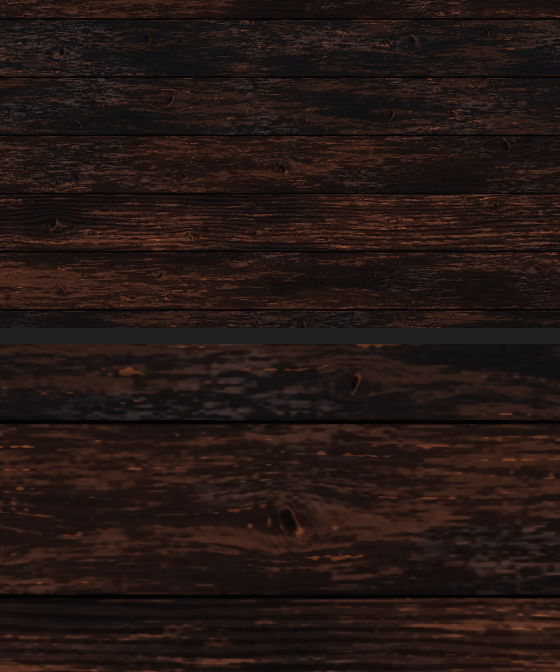
Top: the whole. Bottom: its middle third, enlarged.
Write a Shadertoy shader that draws this texture.

```glsl
// Charred timber wall: wide horizontal planks split by thin black seams.
// Stretched noise makes crisp fibres, which bend around scattered knots;
// each plank has its own warmth, worn rust flecks and ashy scuffs.

const float PITCH = 0.1773;        // plank height, canvas height = 1
const float FIRST_SEAM = 0.0555;   // height of the lowest seam
const float SEAM_HALF = 0.0019;
const float KNOT_SPACING = 0.34;

const vec3 CHAR_COLD = vec3(0.066, 0.066, 0.074);
const vec3 CHAR_WARM = vec3(0.080, 0.058, 0.056);
const vec3 BURNT_BROWN = vec3(0.185, 0.098, 0.072);
const vec3 RUST = vec3(0.350, 0.195, 0.135);
const vec3 ASH = vec3(0.300, 0.235, 0.225);
const vec3 AMBER = vec3(0.500, 0.260, 0.140);
const vec3 SEAM_BLACK = vec3(0.012, 0.010, 0.012);

float hash(vec2 p) {
    vec3 q = fract(vec3(p.xyx) * 0.1031);
    q += dot(q, q.yzx + 33.33);
    return fract((q.x + q.y) * q.z);
}

float noise(vec2 p) {
    vec2 i = floor(p), f = fract(p);
    f = f * f * (3.0 - 2.0 * f);
    float low = mix(hash(i), hash(i + vec2(1, 0)), f.x);
    float high = mix(hash(i + vec2(0, 1)), hash(i + vec2(1, 1)), f.x);
    return mix(low, high, f.y);
}

float fbm(vec2 p) {
    float sum = 0.0, weight = 0.533;
    for (int i = 0; i < 4; i++) {
        sum += weight * noise(p);
        p = p * 2.03 + 17.1;
        weight *= 0.5;
    }
    return sum;
}

// Warm planks sit low on the wall, cold charred ones above them
float plankWarmth(float id) {
    float offset = (id - 0.8) / 1.5;
    return 0.16 + 0.74 * exp(-offset * offset) + 0.35 * step(4.5, id);
}

// Returns bent grain height (x), knot darkness (y) and glowing rim (z)
vec3 knotField(vec2 p, float id) {
    vec3 field = vec3(p.y, 0.0, 0.0);
    float cell = floor(p.x / KNOT_SPACING);
    for (float k = -1.0; k <= 1.0; k++) {
        vec2 seed = vec2(cell + k + 31.0, id * 7.0 + 53.0);
        float pick = hash(seed + 3.7);
        vec2 center = vec2((cell + k + 0.15 + 0.7 * hash(seed)) * KNOT_SPACING,
                           (hash(seed + 9.2) - 0.5) * 0.7 * PITCH);
        vec2 d = p - center;
        float size = mix(0.004, 0.017, pick);
        vec2 spread = d / (size * vec2(3.8, 2.3));
        field.x -= 0.8 * d.y * exp(-dot(spread, spread));

        // Slanted, ragged ellipse with growth rings
        float angle = (hash(seed + 5.1) - 0.5) * 1.8;
        float c = cos(angle), s = sin(angle);
        vec2 e = vec2(c * d.x + s * d.y, c * d.y - s * d.x);
        float r = length(e / vec2(0.62, 1.35)) / size;
        r += 0.9 * (fbm(d * 90.0 + seed) - 0.5);
        float ring = smoothstep(0.2, 0.8, 0.5 + 0.5 * cos(r * 10.0));
        float core = 1.0 - smoothstep(0.4, 0.8, r);
        field.y = max(field.y, max(core, ring * exp(-r * 0.9)));
        float side = smoothstep(-0.4, 0.6, e.x / size);
        field.z = max(field.z, exp(-pow((r - 0.95) * 5.0, 2.0)) * side);
    }
    return field;
}

vec3 plankColor(vec2 p, float id) {
    float warmth = plankWarmth(id);
    vec3 knot = knotField(p, id);
    float seed = id * 13.7 + 40.0;
    float v = knot.x + 0.008 * (noise(vec2(p.x * 5.0, seed)) - 0.5);

    // Grain from broad burn patches down to fine fibres
    float burn = fbm(vec2(p.x * 2.8 + seed, v * 13.0 + seed));
    float grain = fbm(vec2(p.x * 7.0 + seed, v * 95.0 + seed));
    float fibre = noise(vec2(p.x * 42.0 + seed, v * 290.0 + seed));
    float speck = noise(vec2(p.x * 150.0 - seed, v * 310.0 - seed));
    float sway = 3.0 * fbm(vec2(p.x * 2.2 + seed, v * 9.0));
    float contour = 0.5 + 0.5 * sin(6.2832 * (v * 75.0 + sway));
    float figured = exp(-3.0 * (id - 1.0) * (id - 1.0));

    vec3 base = mix(CHAR_COLD, CHAR_WARM, smoothstep(0.15, 0.5, warmth));
    float brown = (0.12 + 0.75 * warmth) * smoothstep(0.28, 0.68, burn) + 0.5 * (grain - 0.5);
    vec3 color = mix(base, BURNT_BROWN, clamp(brown, 0.0, 1.0));

    // Rust where the char is worn away, grey scuffs on cold planks
    float wear = 0.55 * grain + 0.22 * fibre + 0.13 * speck + 0.5 * burn;
    color = mix(color, RUST, smoothstep(0.71, 0.88, wear) * (0.18 + 0.5 * warmth));
    float scuff = smoothstep(0.48, 0.72, fbm(vec2(p.x * 4.0 - seed, p.y * 13.0 + seed)));
    float dust = smoothstep(0.35, 0.8, 0.5 * fibre + 0.5 * speck);
    color = mix(color, ASH, scuff * dust * (0.5 - 0.3 * warmth));

    float dash = 0.75 * noise(vec2(p.x * 16.0 - seed, v * 210.0 - seed)) + 0.25 * speck;
    color = mix(color, AMBER, smoothstep(0.78, 0.88, dash) * smoothstep(0.4, 0.65, burn) * 0.6);
    color *= 0.77 + 0.26 * fibre + 0.2 * speck;
    color *= mix(1.0, 0.55 + 0.85 * smoothstep(0.1, 0.7, contour), 0.06 + 0.5 * figured);

    color = mix(color, CHAR_WARM * 0.55, knot.y * 0.85);
    return mix(color, mix(RUST, AMBER, speck), knot.z * (0.2 + 0.6 * grain));
}

void mainImage(out vec4 fragColor, in vec2 fragCoord) {
    vec2 uv = fragCoord / iResolution.y;
    float row = (uv.y - FIRST_SEAM) / PITCH;
    float id = floor(row), local = row - id;
    vec3 color = plankColor(vec2(uv.x, (local - 0.5) * PITCH), id);

    // Seam: shaded edges, a broken lit lip below, then the black gap
    float gap = min(local, 1.0 - local) * PITCH;
    float lipDistance = ((1.0 - local) * PITCH - 0.0045) / 0.0015;
    float lip = exp(-lipDistance * lipDistance);
    color *= mix(0.7, 1.0, smoothstep(0.0, 0.008, gap));
    color = mix(color, RUST, lip * 0.6 * smoothstep(0.5, 0.75, fbm(vec2(uv.x * 18.0, id + 60.0))));
    float halfWidth = SEAM_HALF * (0.75 + 0.5 * noise(vec2(uv.x * 30.0, floor(row + 0.5))));
    float edge = 0.5 / iResolution.y;
    color = mix(SEAM_BLACK, color, smoothstep(halfWidth - edge, halfWidth + edge, gap));

    fragColor = vec4(color, 1.0);
}
```
